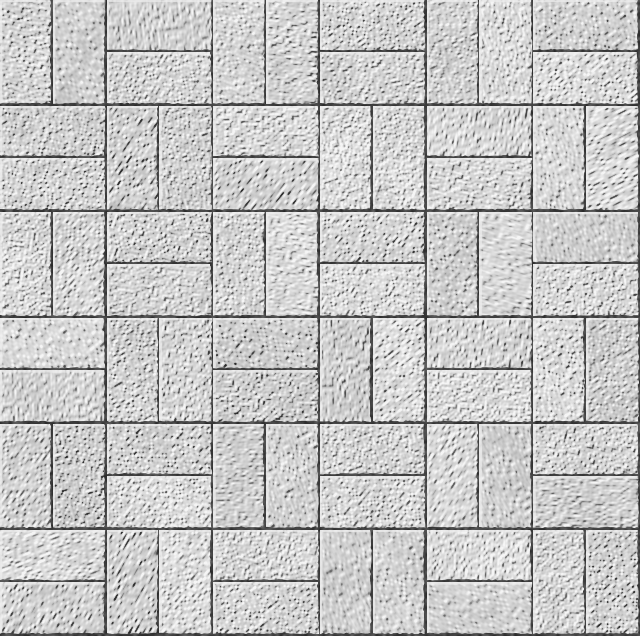
A Shadertoy shader for this texture:

```glsl
// Basket-weave paving: a 6 x 6 checker of cells, each split into two bricks.
// Every brick has embossed grain lit from the upper left, a pale bevel on its
// top and left sides, and a ragged dark joint along its bottom and right sides.

const float CELLS = 6.0;
const float SPLIT = 0.495;
const float GRAIN_SCALE = 44.0;
const vec2 LIGHT_STEP = vec2(-0.014, 0.014);
const vec3 JOINT_DARK = vec3(0.13);
const vec3 BEVEL_LIGHT = vec3(0.93);

float hash(vec2 p) {
    vec3 q = fract(vec3(p.xyx) * 0.1031);
    q += dot(q, q.yzx + 33.33);
    return fract((q.x + q.y) * q.z);
}

float noise(vec2 p) {
    vec2 i = floor(p), f = fract(p);
    vec2 u = f * f * (3.0 - 2.0 * f);
    return mix(mix(hash(i), hash(i + vec2(1, 0)), u.x),
               mix(hash(i + vec2(0, 1)), hash(i + vec2(1, 1)), u.x), u.y);
}

// Grain height, turned and stretched differently for each brick.
float grainHeight(vec2 p, float angle, float stretch) {
    float c = cos(angle), s = sin(angle);
    vec2 q = mat2(c, -s, s, c) * p * GRAIN_SCALE;
    q.x /= stretch;
    return 0.8 * noise(q + 200.0) + 0.2 * noise(q * 0.45 + 400.0);
}

// Coverage of a line hugging a side at the given distance.
float sideLine(float dist, float width, float soft) {
    return 1.0 - smoothstep(width - soft, width + soft, dist);
}

// Splits a cell: xy is the position inside the brick, zw is the brick size.
vec4 brickFrame(vec2 f, bool upright, out float index) {
    float along = upright ? f.x : f.y;
    float cut = upright ? SPLIT : 1.0 - SPLIT;
    index = step(cut, along);
    float span = mix(cut, 1.0 - cut, index);
    along -= cut * index;
    return upright ? vec4(along, f.y, span, 1.0) : vec4(f.x, along, 1.0, span);
}

vec3 brickSurface(vec2 p, vec2 id, float roughSide) {
    float tone = 0.80 + 0.055 * hash(id + 3.1);
    float angle = 6.2832 * hash(id + 17.7);
    float stretch = 1.0 + 0.9 * pow(hash(id + 29.3), 3.0);
    float pitting = mix(0.22, 0.42, hash(id + 41.9));

    float relief = grainHeight(p, angle, stretch)
                 - grainHeight(p + LIGHT_STEP, angle, stretch);
    float pits = smoothstep(0.17, 0.55, -relief + 0.12 * roughSide);
    float mottling = 0.05 * (noise(p * 5.0 + id * 7.0) - 0.5);
    return vec3(min(tone + mottling + 0.34 * relief - pitting * pits, 0.96));
}

void mainImage(out vec4 fragColor, in vec2 fragCoord) {
    vec2 p = fragCoord / iResolution.xy * CELLS;
    float soft = 0.6 * CELLS / iResolution.y;

    // Cell and brick lookup
    vec2 cell = floor(p);
    bool upright = mod(cell.x + cell.y, 2.0) > 0.5;
    float index;
    vec4 frame = brickFrame(fract(p), upright, index);
    vec2 id = cell * 2.0 + index * vec2(37.0, 11.0) + 5.0;

    // Distances to the sides, with chipped joints
    float chips = noise(p * 36.0 + 90.0) - 0.5;
    float drift = noise(p * 4.0 + id) - 0.5;
    float right = frame.z - frame.x + 0.014 * chips;
    float bottom = frame.y + 0.011 * chips;
    float left = frame.x + 0.006 * chips;
    float top = frame.w - frame.y + 0.006 * chips;
    float roughSide = 1.0 - smoothstep(0.0, 0.09, min(right, bottom));

    // Surface, bevel, then joint
    vec3 color = brickSurface(p, id, roughSide);
    float bevel = max(sideLine(left, 0.022, soft), sideLine(top, 0.020, soft));
    color = mix(color, BEVEL_LIGHT, 0.75 * bevel);

    float rightWidth = 0.021 + 0.012 * drift + 0.006 * (hash(id + 53.0) - 0.5);
    float joint = max(sideLine(right, rightWidth, soft),
                      sideLine(bottom, 0.025 + 0.006 * drift, soft));
    vec3 jointColor = JOINT_DARK + 0.22 * noise(p * 30.0 + 150.0);
    color = mix(color, jointColor, 0.95 * joint);

    fragColor = vec4(color, 1.0);
}
```
